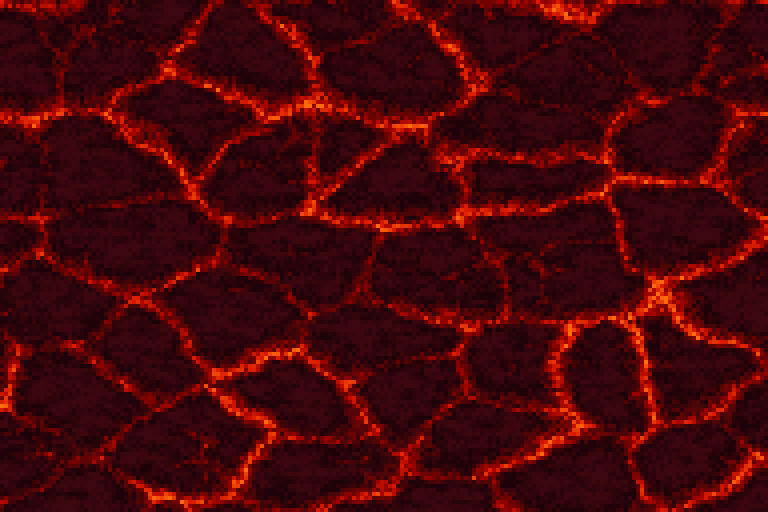
A Shadertoy shader for this texture:

```glsl
// Blocky cooled lava crust: dark rock plates split by glowing diagonal cracks.

const float ROWS = 128.0;                  // mosaic blocks per canvas height
const vec2 PLATES = vec2(4.3, 6.7);        // plates per canvas height
const vec2 DOWN = vec2(-0.7071, 0.7071);   // screen down on the turned plate grid

const vec3 SOOT   = vec3(0.115, 0.008, 0.035);
const vec3 ROCK   = vec3(0.215, 0.022, 0.055);
const vec3 EMBER  = vec3(0.31, 0.02, 0.03);
const vec3 RED    = vec3(0.44, 0.01, 0.01);
const vec3 HOT    = vec3(0.62, 0.01, 0.00);
const vec3 FLAME  = vec3(0.86, 0.11, 0.00);
const vec3 MOLTEN = vec3(1.00, 0.42, 0.05);

vec2 hash2(vec2 p) {
    vec3 q = fract(p.xyx * vec3(0.1031, 0.1030, 0.0973));
    q += dot(q, q.yzx + 33.33);
    return fract((q.xx + q.yz) * q.zy);
}

float cornerSlope(vec2 cell, vec2 offset) {
    float angle = 6.2832 * hash2(cell + 71.0).x;
    return dot(vec2(cos(angle), sin(angle)), offset);
}

float gradientNoise(vec2 p) {
    vec2 i = floor(p), f = p - i;
    vec2 u = f * f * f * (f * (f * 6.0 - 15.0) + 10.0);
    vec2 e = vec2(1.0, 0.0);
    float low  = mix(cornerSlope(i, f), cornerSlope(i + e, f - e), u.x);
    float high = mix(cornerSlope(i + e.yx, f - e.yx), cornerSlope(i + 1.0, f - 1.0), u.x);
    return 1.4 * mix(low, high, u.y);
}

vec2 warp(vec2 p, float scale, float amount) {
    return p + amount * vec2(gradientNoise(p * scale), gradientNoise(p * scale + 19.7));
}

vec2 plateCentre(vec2 cell, float seed) {
    return cell + 0.5 + 0.84 * (hash2(cell + seed) - 0.5);
}

// Joint glow of all cracks around the nearest plate
float crackGlow(vec2 p, float width, float seed) {
    vec2 base = floor(p), home = base, toHome = vec2(0.0);
    float nearest = 1e3;
    for (int y = -1; y <= 1; y++)
    for (int x = -1; x <= 1; x++) {
        vec2 cell = base + vec2(x, y);
        vec2 r = plateCentre(cell, seed) - p;
        float d = dot(r, r);
        if (d < nearest) { nearest = d; home = cell; toHome = r; }
    }
    float glow = 0.0;
    for (int y = -2; y <= 2; y++)
    for (int x = -2; x <= 2; x++) {
        if (x == 0 && y == 0) continue;
        vec2 cell = home + vec2(x, y);
        vec2 r = plateCentre(cell, seed) - p;
        vec2 normal = normalize(r - toHome);
        float d = max(dot(0.5 * (r + toHome), normal), 0.0);
        float strength = mix(0.35, 1.1, hash2(home + cell + seed).y);
        // The lower flank of a plate catches more light
        float reach = width * (1.0 + 0.9 * max(dot(normal, DOWN), 0.0));
        float crack = strength * exp(-d / reach);
        glow += crack * crack;
    }
    return sqrt(glow);
}

vec3 heatStep(vec3 below, vec3 above, float start, float end, float heat) {
    return mix(below, above, clamp((heat - start) / (end - start), 0.0, 1.0));
}

vec3 heatColour(vec3 crust, float heat) {
    vec3 c = heatStep(crust, EMBER, 0.24, 0.40, heat);
    c = heatStep(c, RED, 0.42, 0.57, heat);
    c = heatStep(c, HOT, 0.57, 0.74, heat);
    c = heatStep(c, FLAME, 0.74, 0.95, heat);
    return heatStep(c, MOLTEN, 0.98, 1.45, heat);
}

vec3 lavaBlock(vec2 block) {
    vec2 ground = (block + 0.5) / ROWS * PLATES;
    vec2 p = 0.7071 * vec2(ground.x + ground.y, ground.x - ground.y) + 7.0;
    vec2 grain = hash2(block + 5.0);
    vec2 bent = warp(warp(p, 1.6, 0.13), 5.0, 0.06);

    // Main cracks, then faint ones in scattered patches
    float mainHeat = crackGlow(bent, 0.08, 3.0);
    mainHeat *= 1.0 + 0.3 * gradientNoise(p * 0.8 + 40.0);
    float patches = smoothstep(-0.15, 0.4, gradientNoise(p * 1.2 + 11.0));
    float faintHeat = 0.5 * patches * crackGlow(bent * 1.7, 0.09, 27.0);
    float heat = length(vec2(mainHeat, faintHeat));
    heat *= 1.0 + 0.75 * (grain.x - 0.5) + 0.3 * gradientNoise(ground * vec2(7.0, 9.0));

    // Mottled rock, sooty towards the cracks
    float tone = 0.92 + 0.8 * gradientNoise(ground * vec2(4.5, 6.5)) + 0.85 * (grain.y - 0.5);
    tone -= 0.85 * smoothstep(0.08, 0.25, heat);
    vec3 crust = mix(SOOT, ROCK, clamp(tone, 0.0, 1.25));
    return heatColour(crust, heat);
}

void mainImage(out vec4 fragColor, in vec2 fragCoord) {
    // Four samples soften the block borders
    vec3 colour = vec3(0.0);
    for (int i = 0; i < 4; i++) {
        vec2 shift = 0.5 * vec2(i % 2, i / 2) - 0.25;
        colour += lavaBlock(floor((fragCoord + shift) / iResolution.y * ROWS));
    }
    fragColor = vec4(colour / 4.0, 1.0);
}
```
